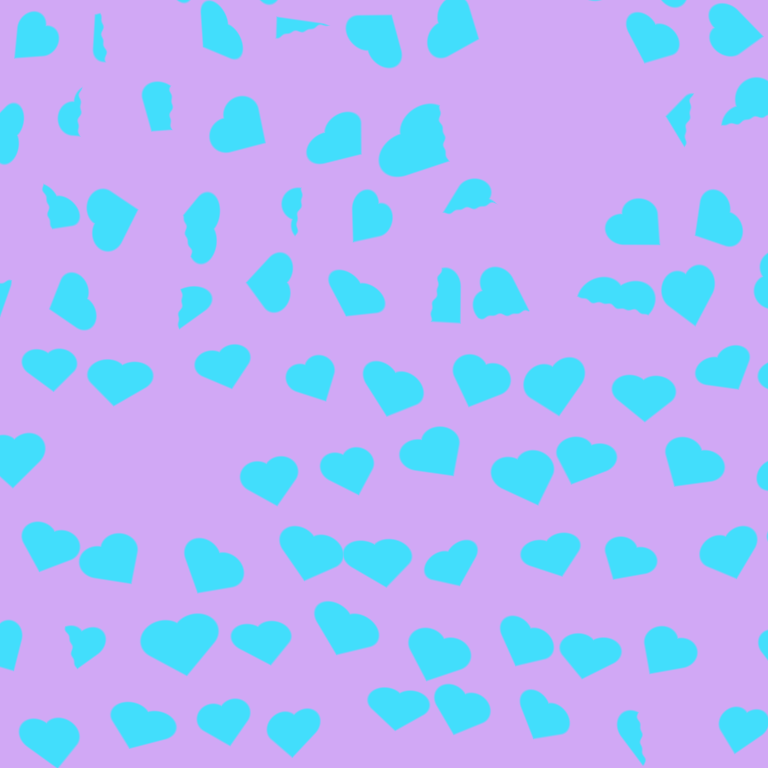
Reproduce this pattern procedurally as a WebGL 1 fragment shader.

```glsl
precision highp float;

uniform vec2 u_resolution;

const vec3 LILAC = vec3(0.82, 0.66, 0.96);
const vec3 CYAN = vec3(0.26, 0.87, 0.99);
const float CELLS = 9.0;
const float EDGE = 0.0017;
const float HALF_PI = 1.5708;

float hash(vec2 cell, float seed) {
  return fract(sin(dot(cell, vec2(127.1, 311.7)) + seed * 74.7) * 43758.55);
}

float spread(vec2 cell, float seed, float range) {
  return (hash(cell, seed) - 0.5) * 2.0 * range;
}

vec2 rotate(vec2 p, float angle) {
  float c = cos(angle), s = sin(angle);
  return vec2(c * p.x - s * p.y, s * p.x + c * p.y);
}

// Signed distance to a unit heart, roughly centred on the origin
float heart(vec2 p) {
  p = vec2(abs(p.x), p.y + 0.58);
  if (p.x + p.y > 1.0) return length(p - vec2(0.25, 0.75)) - 0.35355;
  float toNotch = length(p - vec2(0.0, 1.0));
  float toSide = length(p - 0.5 * max(p.x + p.y, 0.0));
  return min(toNotch, toSide) * sign(p.x - p.y);
}

// Slightly ragged straight cut, nearly parallel to a canvas axis
float cut(vec2 p, float angle, float offset) {
  p = rotate(p, angle);
  return p.x - offset - 0.0015 * sin(p.y * 170.0) - 0.001 * sin(p.y * 390.0);
}

float ellipse(vec2 p, vec2 centre, vec2 radius) {
  return length((p - centre) / radius);
}

// Areas left bare among the hearts
bool isBare(vec2 p) {
  return ellipse(p, vec2(0.71, 0.79), vec2(0.1, 0.19)) < 1.0
      || ellipse(p, vec2(0.22, 0.39), vec2(0.12, 0.055)) < 1.0;
}

// One heart: tidy and upright low down, turned and broken higher up
float scatteredHeart(vec2 p, vec2 cell, float disorder) {
  float size = mix(0.054, 0.067, hash(cell, 3.0));
  if (hash(cell, 4.0) > 0.93) size *= 1.3;
  float tilt = spread(cell, 5.0, mix(0.6, 2.6, disorder));
  float stretch = 1.08 + spread(cell, 6.0, mix(0.1, 0.22, disorder));

  vec2 local = rotate(p, tilt) / size;
  local.x += spread(cell, 7.0, 0.22) * local.y;
  local *= vec2(1.0 / stretch, stretch);
  float d = heart(local) * size;

  if (hash(cell, 8.0) < mix(0.07, 0.55, disorder)) {
    float side = floor(hash(cell, 9.0) * 4.0) * HALF_PI;
    float angle = side + spread(cell, 10.0, 0.25);
    d = max(d, cut(p, angle, mix(-0.018, 0.03, hash(cell, 11.0))));
  }
  return d;
}

// Nearest heart on a jittered grid with staggered rows
float heartField(vec2 uv) {
  float nearest = 1.0;
  for (int j = -1; j <= 1; j++) {
    float row = floor(uv.y * CELLS) + float(j);
    float shift = 0.5 * mod(row, 2.0);
    for (int i = -1; i <= 1; i++) {
      vec2 cell = vec2(floor(uv.x * CELLS - shift) + float(i), row);
      vec2 jitter = vec2(spread(cell, 1.0, 0.2), spread(cell, 2.0, 0.2));
      vec2 centre = (cell + 0.5 + jitter + vec2(shift, 0.0)) / CELLS;
      if (isBare(centre)) continue;
      float disorder = smoothstep(0.52, 0.72, centre.y);
      nearest = min(nearest, scatteredHeart(uv - centre, cell, disorder));
    }
  }
  return nearest;
}

void main() {
  vec2 uv = gl_FragCoord.xy / u_resolution.y;
  float cover = 1.0 - smoothstep(-EDGE, EDGE, heartField(uv));
  gl_FragColor = vec4(mix(LILAC, CYAN, cover), 1.0);
}
```
